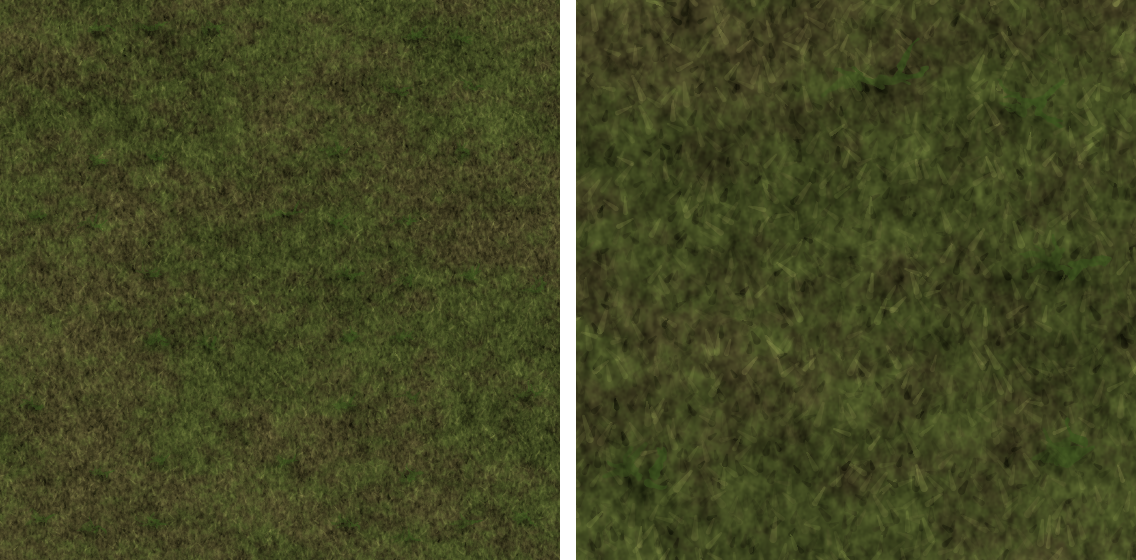
Left: the whole. Right: its middle third, enlarged.
Give the GLSL for this texture, as a Shadertoy shader.

```glsl
// Worn meadow turf: fine grass blades, dry brown patches and small leafy weeds.

float hash(vec2 p) {
    return fract(sin(dot(p, vec2(127.1, 311.7))) * 43758.5453);
}

vec2 hash2(vec2 p) {
    return vec2(hash(p), hash(p + 47.3));
}

float noise(vec2 p) {
    vec2 i = floor(p), f = fract(p);
    f = f * f * (3.0 - 2.0 * f);
    return mix(mix(hash(i), hash(i + vec2(1, 0)), f.x),
               mix(hash(i + vec2(0, 1)), hash(i + vec2(1, 1)), f.x), f.y);
}

// Four rotated octaves; a higher gain gives a grittier result.
float fbm(vec2 p, float gain) {
    float sum = 0.0, weight = 1.0, total = 0.0;
    mat2 turn = mat2(1.6, 1.2, -1.2, 1.6);
    for (int i = 0; i < 4; i++) {
        sum += weight * noise(p);
        total += weight;
        weight *= gain;
        p = turn * p + 19.7;
    }
    return sum / total;
}

// Coverage of a stroke from root to tip, narrowing towards the tip.
float stroke(vec2 p, vec2 root, vec2 tip, float width, float blur) {
    vec2 axis = tip - root, q = p - root;
    float along = clamp(dot(q, axis) / dot(axis, axis), 0.0, 1.0);
    float radius = width * (1.0 - 0.6 * along);
    return 1.0 - smoothstep(radius - blur, radius + blur, length(q - axis * along));
}

// One blade per grid cell: x = coverage, y = tone, z = greenness.
vec3 blades(vec2 p, float cells, float spread, float seed, float pixel) {
    vec2 g = p * cells, id = floor(g);
    vec3 best = vec3(0.0);
    for (int y = -1; y <= 1; y++)
    for (int x = -1; x <= 1; x++) {
        vec2 cell = id + vec2(x, y);
        vec2 rnd = hash2(cell + seed), look = hash2(cell + seed + 91.0);
        float angle = (hash(cell + seed + 13.0) - 0.5) * spread;
        vec2 reach = vec2(sin(angle), cos(angle)) * mix(0.4, 1.0, look.x);
        float cover = stroke(g, cell + rnd, cell + rnd + reach, 0.15, 0.6 * pixel * cells);
        cover *= mix(0.4, 1.0, rnd.y);
        if (cover > best.x) best = vec3(cover, look);
    }
    return best;
}

// Scattered fans of leaves: x = leaf coverage, y = shadow below the plant.
vec2 weeds(vec2 p, float cells, float pixel) {
    vec2 g = p * cells, id = floor(g);
    vec2 center = id + 0.35 + 0.3 * hash2(id + 5.0);
    float present = step(0.45, hash(id + 71.0));
    float leaf = 0.0;
    for (int i = 0; i < 9; i++) {
        vec2 rnd = hash2(id + float(i) * 3.7);
        float angle = (float(i) / 8.0 - 0.5) * 3.6 + rnd.x - 0.5;
        vec2 root = center + (rnd - 0.5) * vec2(0.26, 0.1);
        vec2 tip = root + vec2(sin(angle), 0.8 * cos(angle)) * mix(0.08, 0.2, rnd.y);
        leaf = max(leaf, stroke(g, root, tip, 0.025, 0.7 * pixel * cells) * mix(0.5, 1.0, rnd.x));
    }
    vec2 below = (g - center + vec2(0.0, 0.05)) * vec2(1.0, 1.6);
    float shadow = 1.0 - smoothstep(0.02, 0.24, length(below));
    return vec2(leaf, shadow) * present;
}

// Dark to light ramps for dry litter and for living grass.
vec3 turfColor(float tone, float green) {
    vec3 dry = mix(vec3(0.15, 0.14, 0.07), vec3(0.44, 0.415, 0.24), tone);
    vec3 grass = mix(vec3(0.13, 0.155, 0.06), vec3(0.365, 0.415, 0.19), tone);
    return mix(dry, grass, green);
}

void mainImage(out vec4 fragColor, in vec2 fragCoord) {
    float pixel = 1.0 / iResolution.y;
    vec2 p = fragCoord * pixel;

    // Broad patches, small tufts, crumbs and upright fibres
    float patches = fbm(p * vec2(6.0, 9.0) + 3.0, 0.65);
    float tufts = fbm(p * vec2(32.0, 42.0) + 40.0, 0.7);
    float grit = fbm(p * vec2(75.0, 65.0) + 80.0, 0.95);
    float crumbs = noise(p * vec2(230.0, 210.0) + 7.0);
    float fibre = noise(p * vec2(300.0, 120.0));

    float mixture = 0.45 * patches + 0.35 * tufts + 0.2 * grit;
    float green = smoothstep(0.37, 0.62, mixture + 0.01);
    float tone = 0.47 + 0.38 * (fbm(p * vec2(9.0, 13.0) + 60.0, 0.6) - 0.5)
               + 0.5 * (tufts - 0.5) + 0.95 * (grit - 0.5)
               + 0.3 * (crumbs - 0.5) + 0.32 * (fibre - 0.5);

    // Blades, from tangled undergrowth to upright tips
    for (int i = 0; i < 3; i++) {
        float layer = float(i);
        vec3 blade = blades(p, 105.0 - 18.0 * layer, 2.8 - 0.7 * layer, 31.0 * layer, pixel);
        float cover = 0.75 * blade.x;
        tone = mix(tone, tone + 0.9 * (blade.y - 0.48), cover);
        green = mix(green, 0.6 * green + 0.4 * blade.z, cover);
    }

    // Weeds with lush leaves over dark gaps
    vec2 weed = weeds(p + 0.02 * (tufts - 0.5), 9.0, pixel);
    tone -= 0.28 * weed.y;
    tone = mix(tone, 0.6 + 0.8 * (grit - 0.5), 0.7 * weed.x);
    green = mix(green, 1.0, max(0.8 * weed.x, 0.4 * weed.y));

    vec3 color = turfColor(clamp(tone, -0.25, 1.3), green);
    color = mix(color, color * vec3(0.82, 1.06, 0.8), 0.7 * weed.x);
    fragColor = vec4(color, 1.0);
}
```
